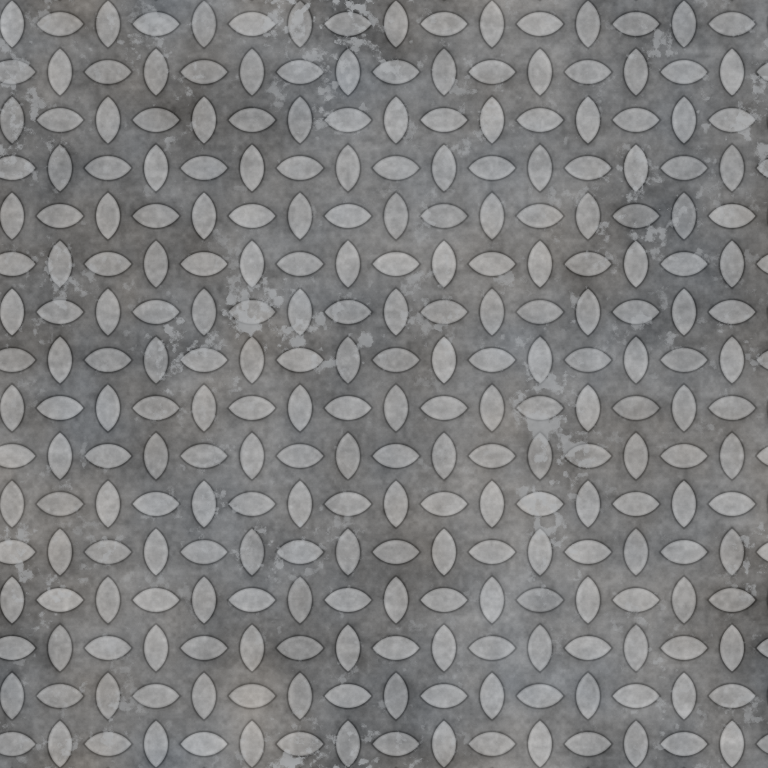
Write a Shadertoy shader that draws this pattern.

```glsl
// Worn steel tread plate: a 16 by 16 checkerboard of raised lens-shaped studs,
// alternately lying and standing. Each stud is the overlap of two circles;
// wrapping value noise adds clouds, grain, scratches and pale flaking patches.

const float CELLS = 16.0;
const vec2 STUD_HALF_SIZE = vec2(0.49, 0.25);   // in cells

// Integer hash of a lattice point, 0 to 1
float hash(vec2 cell, float seed) {
    uvec3 v = uvec3(vec3(cell, seed));
    uint h = v.x * 1597334677u ^ v.y * 3812015801u ^ v.z * 2798796415u;
    h = (h ^ (h >> 16)) * 2246822519u;
    h = (h ^ (h >> 13)) * 3266489917u;
    return float((h ^ (h >> 16)) >> 8) / 16777216.0;
}

// Value noise that wraps after a whole number of cells
float noise(vec2 uv, vec2 period, float seed) {
    vec2 p = uv * period;
    vec2 i = floor(p);
    vec2 f = p - i;
    f = f * f * (3.0 - 2.0 * f);
    vec2 a = mod(i, period);
    vec2 b = mod(i + 1.0, period);
    return mix(mix(hash(a, seed), hash(vec2(b.x, a.y), seed), f.x),
               mix(hash(vec2(a.x, b.y), seed), hash(b, seed), f.x), f.y);
}

float fbm(vec2 uv, vec2 period, float seed) {
    float sum = 0.0;
    float weight = 0.5;
    for (int octave = 0; octave < 5; octave++) {
        sum += weight * noise(uv, period, seed + float(octave));
        period *= 2.0;
        weight *= 0.5;
    }
    return sum / 0.96875;
}

// Signed distance to a lens lying along x
float lensDistance(vec2 p, vec2 halfSize) {
    float across = halfSize.x * halfSize.x / halfSize.y;
    float radius = 0.5 * (across + halfSize.y);
    float offset = 0.5 * (across - halfSize.y);
    return length(vec2(p.x, abs(p.y) + offset)) - radius;
}

// Nearest stud: distance in x, its wrapped cell in yz
vec3 nearestStud(vec2 p) {
    vec3 nearest = vec3(1e3, 0.0, 0.0);
    for (int y = -1; y <= 1; y++) {
        for (int x = -1; x <= 1; x++) {
            vec2 cell = floor(p) + vec2(x, y);
            vec2 local = p - cell - 0.5;
            bool standing = mod(cell.x + cell.y, 2.0) > 0.5;
            float d = lensDistance(standing ? local.yx : local, STUD_HALF_SIZE);
            if (d < nearest.x) nearest = vec3(d, mod(cell, CELLS));
        }
    }
    return nearest;
}

// Soft round patch that wraps around the canvas
float patchAt(vec2 uv, vec2 centre, float radius) {
    vec2 d = fract(uv - centre + 0.5) - 0.5;
    return exp(-dot(d, d) / (radius * radius));
}

// Where the surface is most worn
float wearAmount(vec2 uv) {
    float spots = patchAt(uv, vec2(0.43, 0.96), 0.10)
                + patchAt(uv, vec2(0.83, 0.72), 0.09)
                + 0.6 * patchAt(uv, vec2(0.61, 0.84), 0.10)
                + 0.4 * patchAt(uv, vec2(0.30, 0.59), 0.07)
                + 0.4 * patchAt(uv, vec2(0.46, 0.08), 0.06);
    float drift = smoothstep(0.48, 0.75, fbm(uv, vec2(7.0), 11.0));
    return clamp(0.7 * spots + 0.6 * drift, 0.0, 1.0);
}

void mainImage(out vec4 fragColor, in vec2 fragCoord) {
    vec2 uv = fragCoord / iResolution.xy;
    float pixel = CELLS / iResolution.y;
    vec3 stud = nearestStud(uv * CELLS + vec2(0.25, 0.0));
    float raised = smoothstep(0.7 * pixel, -0.7 * pixel, stud.x);

    // Noise layers, centred on zero
    float clouds = fbm(uv, vec2(6.0), 21.0) - 0.5;
    float mottle = fbm(uv, vec2(28.0), 31.0) - 0.5;
    float grain = fbm(uv, vec2(150.0), 41.0) - 0.5;
    float scratches = fbm(uv, vec2(10.0, 110.0), 51.0) - 0.5;

    // Plate and studs
    float studTone = 0.605 + 0.05 * (hash(stud.yz, 61.0) - 0.5);
    float tone = mix(0.475, studTone, raised);
    tone += mix(0.22, 0.10, raised) * clouds + 0.13 * mottle
          + 0.13 * grain + 0.06 * scratches;

    // Contact shadow, dark outline and faint inner rim
    tone -= 0.07 * exp(-max(stud.x, 0.0) * 13.0) * (1.0 - raised);
    tone -= 0.09 * smoothstep(0.025 + pixel, 0.0, abs(stud.x - 0.008));
    tone += 0.02 * smoothstep(0.05, 0.0, abs(stud.x + 0.055)) * raised;

    // Grime, then pale flakes broken up by fine noise
    float wear = wearAmount(uv);
    float flakeNoise = 0.5 * fbm(uv, vec2(36.0), 71.0) + 0.5 * fbm(uv, vec2(110.0), 81.0);
    float flakes = smoothstep(0.62, 0.75, flakeNoise + 0.17 * wear);
    tone -= 0.08 * wear * smoothstep(0.45, 0.65, fbm(uv, vec2(20.0), 91.0));

    // Slight warm and cool tints
    float tint = fbm(uv, vec2(9.0), 101.0) - 0.5;
    vec3 colour = tone + vec3(0.035, 0.0, -0.04) * tint;
    colour = mix(colour, vec3(0.69, 0.70, 0.71), flakes * (0.25 + 0.5 * wear));

    fragColor = vec4(clamp(colour, 0.0, 1.0), 1.0);
}
```
